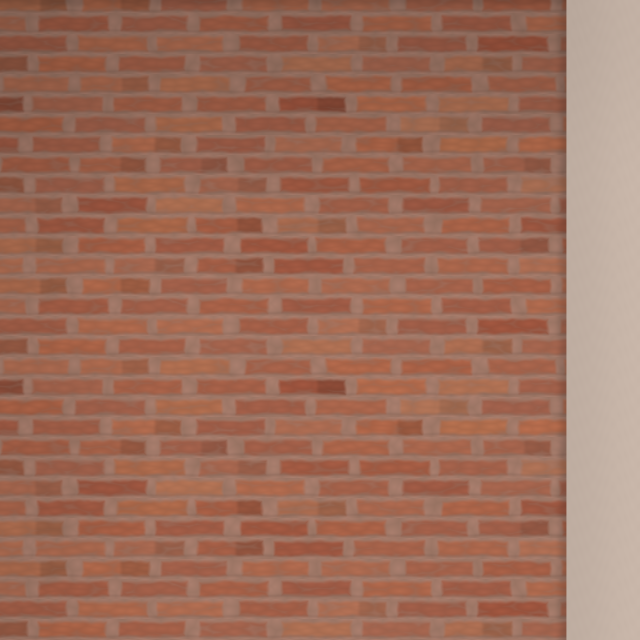
Reproduce this texture procedurally as a WebGL 2 fragment shader.

```glsl
#version 300 es
precision highp float;

uniform vec2 u_resolution;
out vec4 outColor;

float hash(vec2 p) {
    p = fract(p * vec2(0.1031, 0.1137));
    p += dot(p, p.yx + 33.3);
    return fract((p.x + p.y) * p.x * 7.3 + p.y * 3.7);
}

// Distance to the nearest scattered cell point, 0 to about 1
float cellNoise(vec2 p) {
    vec2 cell = floor(p);
    float nearest = 2.0;
    for (int j = -1; j <= 1; j++) {
        for (int i = -1; i <= 1; i++) {
            vec2 c = cell + vec2(i, j);
            vec2 point = c + vec2(hash(c + 17.0), hash(c + 59.0));
            nearest = min(nearest, distance(p, point));
        }
    }
    return nearest;
}

float boxDistance(vec2 p, vec2 halfSize) {
    vec2 d = abs(p) - halfSize;
    return length(max(d, 0.0)) + min(max(d.x, d.y), 0.0);
}

vec3 brickWall(vec2 uv) {
    // Running bond; the brick pattern recurs every 14 courses
    vec2 grid = vec2(uv.x * 7.92, (1.0 - uv.y) * 31.7 + 0.335);
    float course = floor(grid.y);
    float tileCourse = mod(course, 14.0);
    grid.x += mix(0.1, 0.63, mod(course, 2.0));
    grid.x += 0.09 * (hash(vec2(tileCourse, 91.0)) - 0.5);
    vec2 id = vec2(floor(grid.x) + 3.0, tileCourse);
    vec2 local = fract(grid) - 0.5;
    vec2 p = local / vec2(7.92, 31.7);

    // Horizontally stretched mottling
    vec2 tiled = vec2(grid.x, mod(grid.y, 14.0));
    float streak = cellNoise(tiled * vec2(4.0, 2.6) + 40.0);
    float blotch = cellNoise(tiled * vec2(6.5, 1.7) + 80.0);

    // Soft, slightly ragged brick outline
    p.x += 0.008 * (hash(id + 7.0) - 0.5);
    p.y += 0.0008 * sin(grid.x * 9.0 + tileCourse * 2.3);
    vec2 halfSize = vec2(0.0525 + 0.004 * (hash(id + 23.0) - 0.5), 0.0108);
    float d = boxDistance(p, halfSize) + 0.0035 * (blotch - 0.45);
    float brickMask = 1.0 - smoothstep(-0.0038, 0.0038, d);

    // Fired clay, with a few bricks darkened toward one end
    float tone = hash(id + 31.0);
    float darkEnd = step(0.8, hash(id + 47.0)) * smoothstep(0.04, 0.11, local.x);
    vec3 clay = mix(vec3(0.60, 0.32, 0.235), vec3(0.69, 0.41, 0.29), tone);
    clay = mix(clay, vec3(0.70, 0.45, 0.31), 0.6 * step(0.86, hash(id + 61.0)));
    clay *= 1.0 - 0.13 * darkEnd;
    clay *= 1.06 - 0.14 * streak;

    // Pale mortar with grey patches, smeared over some bricks
    vec3 mortar = mix(vec3(0.665, 0.495, 0.43), vec3(0.58, 0.44, 0.375), blotch * 0.8);
    float smear = 0.32 * hash(id + 73.0) + 0.3 * smoothstep(0.5, 0.9, streak);
    vec3 color = mix(mortar, clay, brickMask * (1.0 - smear));

    // Thin shadow below each brick
    float shadow = exp(-pow((p.y - 0.0115) / 0.0025, 2.0));
    return color * (1.0 - 0.06 * shadow);
}

void main() {
    vec2 uv = gl_FragCoord.xy / u_resolution;

    // Brickwork dims toward the top, the left and the corner at the right
    vec3 bricks = brickWall(uv);
    bricks *= mix(1.0, 0.87, smoothstep(0.5, 1.0, uv.y));
    bricks *= mix(0.94, 1.0, smoothstep(0.0, 0.3, uv.x));
    bricks *= 1.0 - 0.16 * smoothstep(0.865, 0.885, uv.x);
    bricks *= 1.0 - 0.12 * smoothstep(0.985, 1.0, uv.y);

    // Plain plaster strip with a faint grain
    float grain = sin(uv.x * 310.0) * sin(uv.y * 190.0 + 3.0 * sin(uv.x * 90.0));
    vec3 plaster = vec3(0.77, 0.70, 0.65) + 0.004 * grain;
    plaster *= 0.97 + 0.05 * smoothstep(0.885, 1.0, uv.x) - 0.03 * smoothstep(0.7, 1.0, uv.y);

    float plasterMask = smoothstep(0.8835, 0.8865, uv.x);
    outColor = vec4(mix(bricks, plaster, plasterMask), 1.0);
}
```
